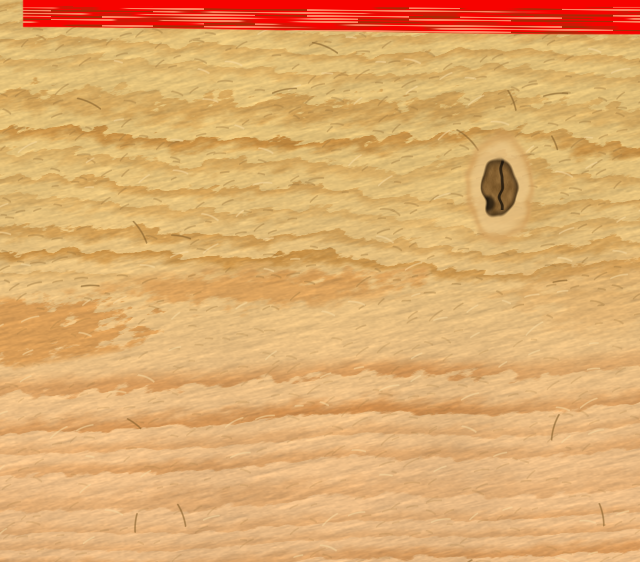
A Shadertoy shader for this texture:

```glsl
// Rough-sawn softwood board with a knot, torn fibres and a red painted top edge.
// Growth rings are a warped distance from the board's heart, darkened towards
// their outer rim; hashed cells scatter splinters and noise rows streak the paint.

float hash(vec2 p) {
    vec3 q = fract(p.xyx * vec3(0.1031, 0.1030, 0.0973));
    q += dot(q, q.yzx + 33.33);
    return fract((q.x + q.y) * q.z);
}

float noise(vec2 p) {
    vec2 i = floor(p), f = fract(p);
    f = f * f * (3.0 - 2.0 * f);
    return mix(mix(hash(i), hash(i + vec2(1, 0)), f.x),
               mix(hash(i + vec2(0, 1)), hash(i + vec2(1, 1)), f.x), f.y);
}

float fbm(vec2 p) {
    float sum = 0.0, amp = 0.5;
    for (int i = 0; i < 4; i++) {
        sum += amp * noise(p);
        p = p * 2.03 + 17.7;
        amp *= 0.5;
    }
    return sum;
}

// Soft-edged ellipse: 1 inside, 0 outside
float blob(vec2 p, vec2 radius, float soft) {
    return 1.0 - smoothstep(1.0 - soft, 1.0 + soft, length(p / radius));
}

// One short splinter in some of the cells
float splinters(vec2 p, float cells, float share, float steep, float px) {
    vec2 id = floor(p * cells), q = fract(p * cells) - 0.5;
    float seed = hash(id + cells);
    q -= 0.3 * (vec2(hash(id + 3.1), hash(id + 7.7)) - 0.5);
    float angle = (hash(id + 11.3) - 0.5) * steep;
    vec2 dir = vec2(cos(angle), sin(angle));
    float halfLen = 0.12 + 0.2 * hash(id + 5.9);
    float along = dot(q, dir);
    float across = dot(q, vec2(-dir.y, dir.x)) + along * along * 0.4;
    float dist = length(vec2(max(abs(along) - halfLen, 0.0), across)) / cells;
    return step(seed, share) * (1.0 - smoothstep(0.0, 0.0011 + px, dist));
}

vec3 wood(vec2 p, float px) {
    vec2 knot = p - vec2(0.889, 0.666);
    float upper = smoothstep(0.38, 0.5, p.y);

    // Fibres lean slightly, and the rings part around the knot
    vec2 lean = vec2(p.x, p.y - 0.22 * p.x);
    float fibre = fbm(lean * vec2(22.0, 100.0));
    float tear = fbm(lean * vec2(32.0, 75.0) + 40.0) - 0.47;
    float y = p.y - 0.65 * knot.y * exp(-dot(knot, knot) / 0.011);
    y += 0.025 * (noise(vec2(p.x * 3.2, p.y * 4.0)) - 0.5);
    y += 0.02 * upper * (noise(p * vec2(7.0, 9.0) + 9.0) - 0.5);

    // Growth rings with a crisp outer rim
    float heart = abs(y - 0.43) + 0.035 * p.x;
    float phase = heart * 20.0 + 1.3 * noise(vec2(heart * 11.0, upper * 8.0))
                + tear * mix(0.45, 0.85, upper);
    float f = fract(phase);
    float ring = smoothstep(0.25, 0.88, f) * (1.0 - smoothstep(0.9, 1.0, f));
    ring *= 0.4 + 0.6 * hash(vec2(floor(phase), upper > 0.5 ? 4.0 : 9.0));
    ring *= 0.55 + 0.75 * noise(p * vec2(4.0, 14.0) + 3.0);
    ring *= smoothstep(0.07, 0.12, heart);

    vec3 pale = mix(vec3(0.92, 0.735, 0.525), vec3(0.89, 0.755, 0.475), smoothstep(0.1, 0.8, p.y));
    vec3 amber = mix(vec3(0.79, 0.53, 0.28), vec3(0.76, 0.54, 0.25), upper);
    vec3 col = mix(pale, amber, ring * 0.9);

    // Broad amber patches at the heart, with ragged tips
    vec2 rag = vec2(0.35, 0.055) * tear;
    float patches = blob(p + rag - vec2(0.04, 0.412), vec2(0.17, 0.058), 0.14);
    patches = max(patches, 0.85 * blob(p + rag - vec2(0.46, 0.488), vec2(0.25, 0.032), 0.35));
    patches = max(patches, 0.3 * blob(p + rag - vec2(1.08, 0.475), vec2(0.13, 0.06), 0.5));
    col = mix(col, vec3(0.83, 0.585, 0.31), patches * 0.85);

    // Torn fibre relief, pores and blotches
    float relief = fibre - fbm((lean + vec2(0.002, -0.003)) * vec2(22.0, 100.0));
    col *= 1.0 + 0.22 * relief + 0.1 * (fibre - 0.47);
    col *= 0.97 + 0.06 * noise(p * 5.0) + 0.05 * (noise(p * vec2(170.0, 230.0)) - 0.5);

    // Splinters: fine dark ones, a few pale, rare steep scratches
    float fine = splinters(lean, 24.0, 0.35, 1.1, px) + splinters(lean + 0.37, 33.0, 0.3, 1.4, px);
    col = mix(col, vec3(0.62, 0.47, 0.25), min(fine, 1.0) * mix(0.22, 0.42, upper));
    col = mix(col, vec3(0.97, 0.85, 0.63), splinters(lean + 0.71, 19.0, 0.3, 1.2, px) * 0.55);
    col = mix(col, vec3(0.5, 0.36, 0.16), splinters(p + 0.13, 12.0, 0.1, 3.1, px) * 0.6);

    // Knot: pale collar, amber halo, brown core with bark rim and crack
    float wobble = 0.25 * (noise(knot * 45.0) - 0.5);
    float r = length(knot / vec2(0.032, 0.053)) + wobble;
    col = mix(col, vec3(0.91, 0.76, 0.52), 0.75 * (1.0 - smoothstep(1.3, 2.1, r)));
    col = mix(col, vec3(0.8, 0.58, 0.32), 0.45 * exp(-pow((r - 1.75) * 6.0, 2.0)));
    vec3 core = mix(vec3(0.42, 0.29, 0.13), vec3(0.64, 0.48, 0.27), fbm(knot * vec2(110.0, 60.0)));
    core *= 1.0 - 0.4 * smoothstep(0.7, 1.0, r);
    float crack = abs(knot.x - 0.003 - 0.012 * (noise(vec2(knot.y * 60.0, 2.0)) - 0.5));
    core *= 1.0 - 0.65 * (1.0 - smoothstep(0.001, 0.004, crack)) * step(-0.04, knot.y);
    core *= 1.0 - 0.6 * blob(knot + vec2(0.02, 0.028), vec2(0.011, 0.013), 0.4);
    return mix(col, core, 1.0 - smoothstep(0.92, 1.06, r));
}

// Red paint: solid at the top, breaking into thin level streaks below
vec3 paint(vec3 col, vec2 p, float px) {
    float depth = 1.0 - p.y;
    float row = (depth - 0.009 * p.x) / 0.0052;
    float id = floor(row), f = abs(fract(row) - 0.5);
    float streak = noise(vec2(p.x * 9.0 + id * 5.3, id * 3.7));
    float gap = smoothstep(0.3, 0.45, streak) * (1.0 - smoothstep(0.17, 0.36, f));
    gap *= smoothstep(0.011, 0.015, depth);
    vec3 red = mix(vec3(0.97, 0.01, 0.0), vec3(0.8, 0.1, 0.02),
                   smoothstep(0.5, 0.75, noise(vec2(p.x * 14.0, id * 2.3))) * step(2.0, id));
    vec3 bare = mix(vec3(0.99, 0.53, 0.39), vec3(0.65, 0.17, 0.02), step(0.72, hash(vec2(id, floor(p.x * 11.0)))));
    float edge = 0.048 + 0.013 * smoothstep(0.0, 1.1, p.x);
    float cover = (1.0 - smoothstep(edge - px, edge + px, depth)) * smoothstep(0.041 - px, 0.041 + px, p.x);
    return mix(col, mix(red, bare, gap), cover);
}

void mainImage(out vec4 fragColor, in vec2 fragCoord) {
    vec2 p = fragCoord / iResolution.y;
    float px = 1.0 / iResolution.y;
    fragColor = vec4(paint(wood(p, px), p, px), 1.0);
}
```
